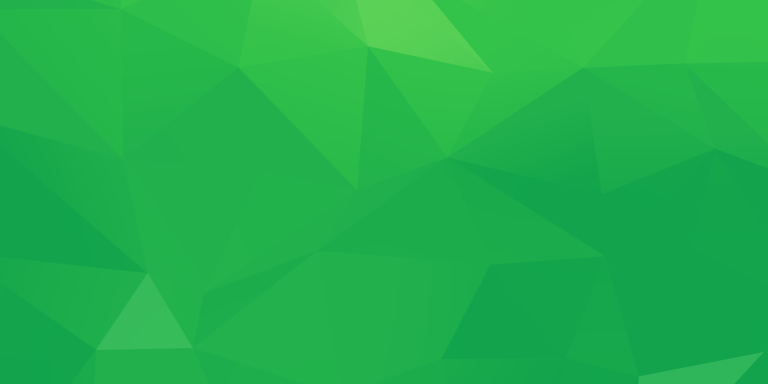
A WebGL 1 fragment shader for this background:

```glsl
precision highp float;
// Low-poly green backdrop: a jittered grid of vertices is split into triangles.
// Each facet takes a flat tone with a slight gradient from a broad light field,
// bright along the top centre and dark toward the lower right and left edge.

uniform vec2 u_resolution;

const float ROWS = 3.4; // mesh cells per canvas height

float hash(vec2 p) {
  return fract(sin(dot(p, vec2(127.1, 311.7))) * 43758.5453);
}

vec2 hash2(vec2 p) {
  return vec2(hash(p), hash(p + 57.3));
}

float cross2(vec2 a, vec2 b) {
  return a.x * b.y - a.y * b.x;
}

vec2 vertex(vec2 cell) {
  return cell + 0.78 * (hash2(cell + 4.0) - 0.5);
}

// Signed distance to the line through a and b, positive on its left
float edge(vec2 p, vec2 a, vec2 b) {
  return cross2(b - a, p - a) / length(b - a);
}

// Broad lighting; q is in canvas heights
float lightField(vec2 q) {
  float top = 0.36 * smoothstep(0.5, 1.05, q.y);
  float shade = 0.27 * smoothstep(0.9, 1.5, q.x) * (1.0 - smoothstep(0.45, 0.85, q.y));
  float leftShade = 0.26 * (1.0 - smoothstep(0.0, 0.4, q.x));
  vec2 d = q - vec2(1.06, 1.0);
  float glow = 0.28 * exp(-9.0 * dot(d, d));
  return 0.39 + top + glow - shade - leftShade;
}

vec3 greenRamp(float t) {
  vec3 c = mix(vec3(0.07, 0.64, 0.30), vec3(0.13, 0.69, 0.30), smoothstep(0.12, 0.38, t));
  c = mix(c, vec3(0.15, 0.72, 0.29), smoothstep(0.42, 0.58, t));
  c = mix(c, vec3(0.20, 0.76, 0.29), smoothstep(0.58, 0.80, t));
  return mix(c, vec3(0.36, 0.82, 0.34), smoothstep(0.84, 1.08, t));
}

// Facet colour in rgb, premultiplied by its antialiased coverage in a
vec4 facet(vec2 p, vec2 a, vec2 b, vec2 c, vec2 seed) {
  float side = sign(cross2(b - a, c - a));
  float inside = min(min(side * edge(p, a, b), side * edge(p, b, c)), side * edge(p, c, a));
  float blur = 0.7 * ROWS / u_resolution.y;
  float cover = smoothstep(-blur, blur, inside);

  vec2 centre = (a + b + c) / 3.0;
  float tone = lightField(mix(centre, p, 0.35) / ROWS);
  tone += 0.2 * (hash(seed) - 0.5);
  tone += 0.12 * dot(p - centre, hash2(seed + 9.0) - 0.5);

  // A few facets are paler and milkier
  float pale = step(0.95, hash(seed + 21.0));
  vec3 colour = mix(greenRamp(tone), vec3(0.27, 0.76, 0.39), 0.6 * pale);
  return vec4(colour, 1.0) * cover;
}

void main() {
  vec2 p = gl_FragCoord.xy / u_resolution.y * ROWS;
  vec4 sum = vec4(0.0);

  for (int j = -1; j <= 1; j++) {
    for (int i = -1; i <= 1; i++) {
      vec2 cell = floor(p) + vec2(float(i), float(j));
      vec2 a = vertex(cell);
      vec2 b = vertex(cell + vec2(1.0, 0.0));
      vec2 c = vertex(cell + vec2(1.0, 1.0));
      vec2 d = vertex(cell + vec2(0.0, 1.0));

      // Split along a diagonal that stays inside the quad
      bool acFits = cross2(c - a, b - a) * cross2(c - a, d - a) < 0.0;
      bool bdFits = cross2(d - b, a - b) * cross2(d - b, c - b) < 0.0;
      bool useAC = acFits && (!bdFits || hash(cell + 33.0) < 0.5);

      vec2 seed = cell + 71.0;
      if (useAC) {
        sum += facet(p, a, b, c, seed) + facet(p, a, c, d, seed + 0.5);
      } else {
        sum += facet(p, a, b, d, seed) + facet(p, b, c, d, seed + 0.5);
      }
    }
  }

  gl_FragColor = vec4(sum.rgb / max(sum.a, 0.0001), 1.0);
}
```
